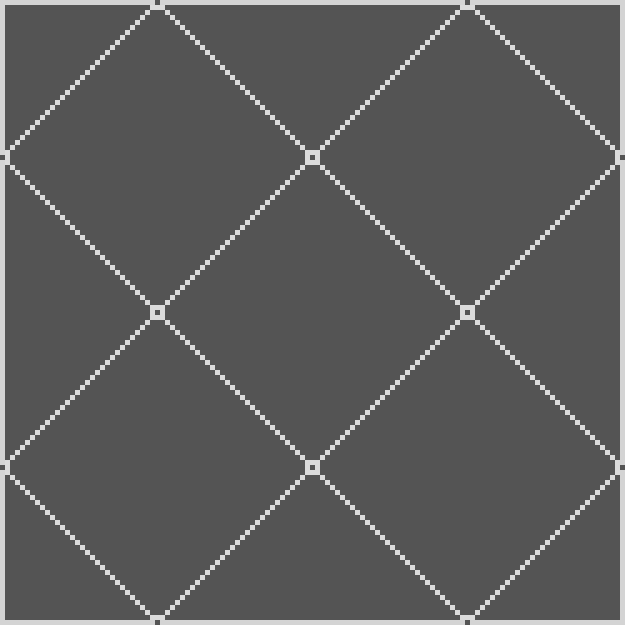
This pattern is drawn by a Shadertoy shader. Its source:

```glsl
// A dark panel with a lattice of stepped diagonal lines, small square rings at
// the crossings and a thin frame, set at the top left of a white ground.
// Everything is evaluated on a coarse grid of square cells, then supersampled.

const float GRID = 128.0;    // cells across the canvas
const float PANEL = 125.0;   // cells across the panel
const float PERIOD = 62.0;   // cells between parallel diagonals, along an axis
const int SAMPLES = 3;       // antialiasing samples per axis

const vec3 GROUND = vec3(1.0);
const vec3 FIELD = vec3(0.33);
const vec3 LINE = vec3(0.86);
const vec3 FRAME = vec3(0.83);

// Signed whole-cell offset from the nearest diagonal of one family.
float diagonalOffset(float s, float period) {
    return mod(s + 0.5, period) - 0.5 * period - 0.5;
}

// True on the one-cell frame around a square panel.
bool onFrame(vec2 cell, float size) {
    vec2 inset = min(cell, size - 1.0 - cell);
    return min(inset.x, inset.y) < 0.5;
}

vec3 panelColor(vec2 cell, float size, float period) {
    vec2 d = abs(vec2(diagonalOffset(cell.x + cell.y, period),
                      diagonalOffset(cell.x - cell.y, period)));
    // Square distance from the crossing, in cells
    float reach = 0.5 * (d.x + d.y);

    if (reach < 0.5) return FIELD;                 // hole in the ring
    if (onFrame(cell, size)) return FRAME;
    bool ring = reach < 1.5;
    bool diagonal = min(d.x, d.y) < 0.5;
    return ring || diagonal ? LINE : FIELD;
}

// Colour at a point in cell units, measured from the top left.
vec3 patternColor(vec2 p) {
    vec2 cell = floor(p);
    bool inside = all(greaterThanEqual(cell, vec2(0.0)))
               && all(lessThan(cell, vec2(PANEL)));
    return inside ? panelColor(cell, PANEL, PERIOD) : GROUND;
}

void mainImage(out vec4 fragColor, in vec2 fragCoord) {
    float cellsPerPixel = GRID / min(iResolution.x, iResolution.y);
    vec2 fromTop = vec2(fragCoord.x, iResolution.y - fragCoord.y);

    // Average a regular grid of samples to smooth cell edges
    vec3 sum = vec3(0.0);
    for (int y = 0; y < SAMPLES; y++) {
        for (int x = 0; x < SAMPLES; x++) {
            vec2 jitter = (vec2(x, y) + 0.5) / float(SAMPLES) - 0.5;
            sum += patternColor((fromTop + jitter) * cellsPerPixel);
        }
    }
    fragColor = vec4(sum / float(SAMPLES * SAMPLES), 1.0);
}
```
